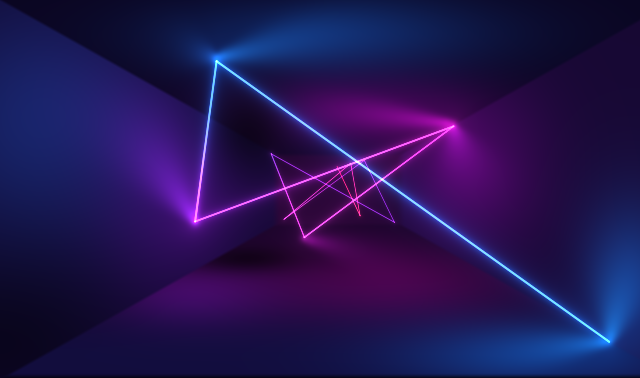
Write a Shadertoy shader that draws this background.

```glsl
// Soft elliptical patch of light
float haze(vec2 p, vec2 centre, vec2 radius) {
    vec2 q = (p - centre) / radius;
    return exp(-dot(q, q));
}

// Light spreading over a surface from a contact point
float fan(vec2 p, vec2 apex, vec2 dir, float spread, float reach) {
    dir = normalize(dir);
    vec2 v = p - apex;
    float along = dot(v, dir);
    float across = dot(v, vec2(-dir.y, dir.x));
    float width = spread * max(along, 0.0) + 0.012;
    return exp(-across * across / (width * width) - abs(along) / reach)
         * smoothstep(-0.025, 0.025, along);
}

vec3 leftWall(vec2 p) {
    vec3 col = vec3(0.06, 0.03, 0.18);
    col += vec3(0.03, 0.11, 0.23) * haze(p, vec2(0.10, 0.68), vec2(0.32, 0.32));
    col += vec3(0.13, 0.01, 0.17) * haze(p, vec2(0.46, 0.48), vec2(0.20, 0.28));
    col += vec3(0.32, 0.08, 0.48) * fan(p, vec2(0.518, 0.414), vec2(-0.5, 0.8), 0.36, 0.20);
    return col * (1.0 - 0.4 * haze(p, vec2(0.0, 0.1), vec2(0.3, 0.2)));
}

vec3 rightWall(vec2 p) {
    vec3 col = vec3(0.09, 0.03, 0.20);
    col += vec3(0.17, 0.0, 0.16) * haze(p, vec2(1.25, 0.58), vec2(0.20, 0.23));
    col += vec3(0.0, 0.15, 0.27) * haze(p, vec2(1.68, 0.22), vec2(0.14, 0.24));
    col += vec3(0.36, 0.03, 0.38) * fan(p, vec2(1.204, 0.666), vec2(0.25, -1.0), 0.6, 0.10);
    col += vec3(0.03, 0.32, 0.45) * fan(p, vec2(1.619, 0.095), vec2(0.2, 1.0), 0.4, 0.14);
    return col;
}

vec3 ceiling(vec2 p) {
    vec3 col = vec3(0.04, 0.02, 0.13);
    col += vec3(0.02, 0.12, 0.24) * haze(p, vec2(0.88, 0.91), vec2(0.45, 0.10));
    col += vec3(0.22, 0.0, 0.20) * haze(p, vec2(1.0, 0.70), vec2(0.34, 0.10));
    col += vec3(0.05, 0.30, 0.50) * fan(p, vec2(0.575, 0.848), vec2(1.0, 0.18), 0.24, 0.20);
    col += vec3(0.04, 0.16, 0.30) * fan(p, vec2(0.575, 0.848), vec2(-1.0, 0.25), 0.5, 0.07);
    col += vec3(0.45, 0.02, 0.40) * fan(p, vec2(1.204, 0.672), vec2(-1.0, 0.12), 0.13, 0.20);
    return col;
}

vec3 ground(vec2 p) {
    vec3 col = mix(vec3(0.07, 0.05, 0.24), vec3(0.09, 0.015, 0.15), smoothstep(0.05, 0.3, p.y));
    col += vec3(0.16, 0.02, 0.22) * haze(p, vec2(0.50, 0.23), vec2(0.23, 0.09));
    col += vec3(0.19, 0.0, 0.14) * haze(p, vec2(1.02, 0.25), vec2(0.34, 0.10));
    col += vec3(0.0, 0.14, 0.24) * haze(p, vec2(1.42, 0.06), vec2(0.38, 0.09));
    col += vec3(0.03, 0.28, 0.42) * fan(p, vec2(1.619, 0.095), vec2(-1.0, -0.08), 0.20, 0.16);
    col += vec3(0.35, 0.03, 0.34) * fan(p, vec2(0.808, 0.368), vec2(1.0, -0.22), 0.22, 0.10);
    col *= 1.0 - 0.6 * haze(p, vec2(0.65, 0.315), vec2(0.15, 0.035));
    return col * smoothstep(-0.008, 0.014, p.y);
}

// Corridor: four planes meeting along lines to one vanishing point
vec3 room(vec2 p) {
    vec2 q = p - vec2(0.898, 0.498);
    float side = abs(q.x) * 0.56;
    float depth = max(side, abs(q.y));
    vec3 walls = mix(leftWall(p), rightWall(p), smoothstep(-0.05, 0.05, q.x));
    vec3 flats = mix(ground(p), ceiling(p), smoothstep(-0.03, 0.03, q.y));
    vec3 col = mix(flats, walls, smoothstep(-0.006, 0.006, side - abs(q.y)));
    col = mix(vec3(0.14, 0.02, 0.19), col, smoothstep(0.085, 0.10, depth));
    return col * (1.0 - 0.55 * haze(p, vec2(0.67, 0.67), vec2(0.11, 0.12)));
}

// One folded tube of light, receding from vertex to vertex
vec3 neon(vec2 p, float pixel) {
    vec2 path[12] = vec2[12](
        vec2(1.617, 0.096), vec2(0.575, 0.838), vec2(0.518, 0.414), vec2(1.204, 0.666),
        vec2(0.808, 0.372), vec2(0.720, 0.593), vec2(1.047, 0.412), vec2(0.967, 0.576),
        vec2(0.754, 0.420), vec2(0.931, 0.568), vec2(0.956, 0.429), vec2(0.895, 0.559));
    vec3 tint[12] = vec3[12](
        vec3(0.05, 0.52, 1.0), vec3(0.08, 0.48, 1.0), vec3(0.78, 0.15, 0.95), vec3(0.92, 0.12, 0.75),
        vec3(0.90, 0.20, 0.82), vec3(0.50, 0.14, 0.72), vec3(0.48, 0.14, 0.72), vec3(0.50, 0.12, 0.60),
        vec3(0.80, 0.22, 0.70), vec3(0.85, 0.16, 0.50), vec3(1.0, 0.20, 0.42), vec3(0.90, 0.08, 0.32));
    vec3 light = vec3(0.0);
    for (int i = 0; i < 11; i++) {
        vec2 a = path[i], ab = path[i + 1] - a;
        float t = clamp(dot(p - a, ab) / dot(ab, ab), 0.0, 1.0);
        float d = length(p - a - ab * t);
        float near = 1.0 - smoothstep(0.0, 6.0, float(i));
        float radius = mix(0.0011, 0.0028, near);
        vec3 hue = mix(tint[i], tint[i + 1], smoothstep(0.2, 1.0, t));
        float core = 1.0 - smoothstep(radius - 0.5 * pixel, radius + 0.5 * pixel, d);
        float halo = mix(0.10, 0.42, near) * exp(-d / mix(0.004, 0.009, near));
        float bloom = 0.14 * near * exp(-d / 0.035);
        light += hue * (halo + bloom) + mix(hue, vec3(0.85, 0.9, 1.0), 0.45 * near) * core * 0.85;
    }
    return light;
}

void mainImage(out vec4 fragColor, in vec2 fragCoord) {
    // Unit height, with the width fitted to the composition
    vec2 p = fragCoord / iResolution.xy * vec2(1.699, 1.0);
    vec3 col = room(p) + neon(p, 1.0 / iResolution.y);
    fragColor = vec4(min(col, 1.0), 1.0);
}
```
